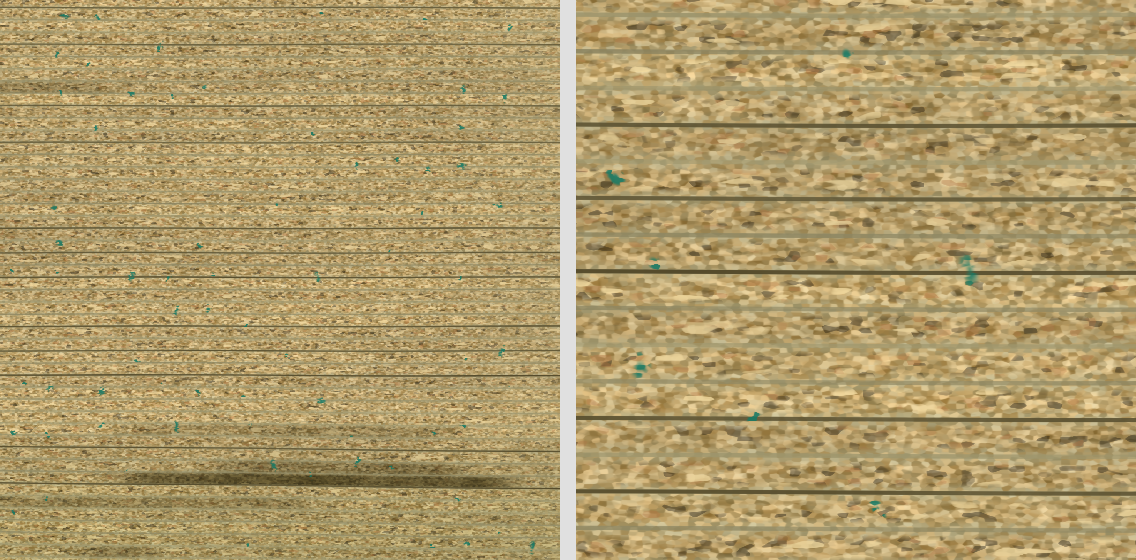
Left: the whole. Right: its middle third, enlarged.
Write a WebGL 2 fragment shader that draws this texture.

```glsl
#version 300 es
precision highp float;

uniform vec2 u_resolution;
out vec4 outColor;

#define BOARDS 45.7
#define BOARD_OFFSET 0.07
#define GAP_HALF_WIDTH 0.055
#define SEAM_HALF_WIDTH 0.06
#define CHIP_CONTRAST 0.34
#define PAINT_CELLS 15.0
#define PAINT_CHANCE 0.3
#define WOOD vec3(0.715, 0.627, 0.428)
#define GAP_COLOR vec3(0.30, 0.26, 0.14)
#define SEAM_COLOR vec3(0.62, 0.59, 0.43)
#define STAIN_COLOR vec3(0.29, 0.25, 0.12)
#define PAINT_COLOR vec3(0.08, 0.48, 0.40)

// Seams that stand open
const int OPEN_GAPS[12] = int[](6, 9, 15, 17, 19, 23, 25, 27, 34, 37, 42, 45);
// Damp stains: board, left end, right end, strength
const vec4 STAINS[6] = vec4[](
  vec4(6.0, 0.19, 0.94, 0.92), vec4(7.0, 0.36, 0.86, 0.46),
  vec4(10.0, 0.18, 0.85, 0.34), vec4(4.0, -0.10, 0.58, 0.38),
  vec4(0.0, 0.12, 0.30, 0.48), vec4(38.0, -0.10, 0.24, 0.32));

vec2 hash2(vec2 p) {
  vec3 q = fract(p.xyx * vec3(0.1031, 0.1030, 0.0973));
  q += dot(q, q.yzx + 33.33);
  return fract((q.xx + q.yz) * q.zy);
}

// Soft cellular noise: x is tone, y is hue
vec2 chips(vec2 p) {
  vec2 cell = floor(p), sum = vec2(0.0);
  float total = 0.0;
  for (int j = -1; j <= 1; j++)
    for (int i = -1; i <= 1; i++) {
      vec2 id = cell + vec2(i, j);
      vec2 d = id + 0.15 + 0.7 * hash2(id) - p;
      float weight = exp(-10.0 * dot(d, d));
      sum += weight * hash2(id + 71.0);
      total += weight;
    }
  return sum / total;
}

// Slow layered sines, about -1 to 1
float waves(vec2 p) {
  return 0.5 * sin(p.x + 1.7 * sin(p.y)) + 0.3 * sin(2.3 * p.x - 1.9 * p.y + 1.0)
       + 0.2 * sin(5.1 * p.x + 3.7 * p.y);
}

float stroke(float dist, float halfWidth, float aa) {
  return 1.0 - smoothstep(max(halfWidth - 0.6 * aa, 0.0), halfWidth + 0.6 * aa, dist);
}

float stainAmount(float level, float x) {
  float amount = 0.0;
  for (int i = 0; i < 6; i++) {
    vec4 s = STAINS[i];
    float h = level - s.x + 0.05 * waves(vec2(x * 40.0, s.x));
    float band = smoothstep(-0.04, 0.1, h) * (1.0 - smoothstep(0.75, 1.1, h));
    float ends = smoothstep(s.y - 0.03, s.y + 0.12, x) * (1.0 - smoothstep(s.z - 0.09, s.z + 0.02, x));
    float patchy = 0.85 + 0.15 * waves(vec2(x * 17.0, s.x * 3.0));
    amount = max(amount, s.w * band * ends * patchy);
  }
  return amount;
}

float paintMark(vec2 uv, float grain) {
  vec2 p = uv * PAINT_CELLS, id = floor(p);
  vec2 pick = hash2(id + 19.0), shape = hash2(id + 43.0);
  vec2 d = p - id - 0.25 - 0.5 * hash2(id + 7.0);
  d.x += (shape.x - 0.5) * d.y;
  float radius = mix(0.05, 0.13, shape.y * shape.y);
  float dist = length(d * mix(vec2(0.7, 1.3), vec2(1.4, 0.6), pick.y)) + 0.12 * (grain - 0.45);
  return step(pick.x, PAINT_CHANCE) * (1.0 - smoothstep(radius * 0.2, radius, dist));
}

void main() {
  vec2 uv = gl_FragCoord.xy / u_resolution;

  // Board stack, sagging slightly to the right near the base
  float sag = 0.5 * (uv.x - 0.5) * (1.0 - smoothstep(0.15, 0.4, uv.y));
  float level = uv.y * BOARDS - BOARD_OFFSET + sag + 0.03 * sin(uv.x * 9.0 + uv.y * 5.0);
  float row = floor(level), f = level - row, aa = fwidth(level);
  float core = smoothstep(0.1, 0.33, f) * (1.0 - smoothstep(0.67, 0.9, f));

  // Fine pale faces and a coarse, warmer core
  vec2 fine = chips(uv * vec2(225.0, 385.0));
  vec2 coarse = chips(uv * vec2(115.0, 270.0) + 137.0);
  vec2 grain = mix(fine, coarse, 0.4 * core);
  vec3 color = WOOD + CHIP_CONTRAST * (grain.x - 0.5) * mix(0.65, 1.25, core);
  color += (grain.y - 0.5) * vec3(0.04, -0.03, -0.09);
  color += mix(vec3(-0.005, 0.012, 0.022), vec3(0.008, -0.004, -0.014), core);

  // Dark flecks, reddish chips and thin pale splinters
  float flecks = chips(uv * vec2(135.0, 290.0) + 311.0).x;
  color *= 1.0 - 0.34 * core * smoothstep(0.76, 0.95, flecks);
  color = mix(color, vec3(0.68, 0.45, 0.27), 0.4 * core * smoothstep(0.86, 0.97, coarse.y));
  float splinter = chips(uv * vec2(58.0, 250.0) + 523.0).x;
  color = mix(color, vec3(0.91, 0.82, 0.60), 0.8 * core * smoothstep(0.85, 0.95, splinter));

  // Uneven tone between boards and across the stack
  color *= 0.96 + 0.08 * hash2(vec2(row, 5.0)).x + 0.03 * waves(uv * vec2(5.0, 8.0));
  color = mix(color, vec3(0.76, 0.70, 0.51), 0.2 * smoothstep(0.75, 1.0, uv.x));
  color *= mix(vec3(0.93, 0.95, 0.91), vec3(1.0), smoothstep(0.0, 0.3, uv.y));
  color = mix(color, STAIN_COLOR * (0.7 + 0.6 * grain.x), stainAmount(level, uv.x));

  // Closed seams, worn along their length
  float seam = floor(level + 0.5), dist = abs(level - seam);
  vec2 wear = hash2(vec2(seam, 91.0));
  float along = waves(vec2(uv.x * 8.0, seam));
  vec3 seamColor = SEAM_COLOR * (0.86 + 0.18 * wear.x);
  color = mix(color, seamColor, (0.72 + 0.15 * along) * stroke(dist, SEAM_HALF_WIDTH, aa));

  // Dark open gaps
  float open = 0.0;
  for (int i = 0; i < 12; i++)
    if (int(seam) == OPEN_GAPS[i]) open = 0.62 + 0.3 * wear.y;
  open *= 0.88 + 0.14 * along;
  color = mix(color, GAP_COLOR, open * stroke(dist, GAP_HALF_WIDTH, aa));

  // Scattered paint flecks
  color = mix(color, PAINT_COLOR, 0.85 * paintMark(uv, fine.x));
  outColor = vec4(clamp(color, 0.0, 1.0), 1.0);
}
```
